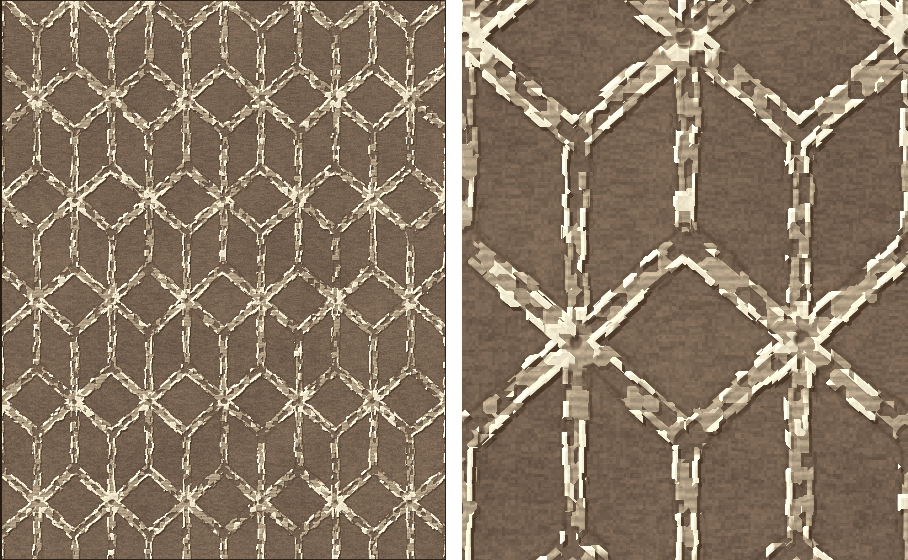
Left, the full canvas; right, a detail of the centre.
Reproduce this pattern procedurally as a Shadertoy shader.

```glsl
#define PITCH vec2(0.1333, 0.18)
#define FIRST_ROW 0.104
#define DIAMOND_HALF_HEIGHT 0.058
#define BAND_HALF_WIDTH 0.0086
#define WOBBLE 0.0042
#define BLOCK_DENSITY 105.0
#define GRAIN 0.17
#define RELIEF 0.30
#define FIELD_COLOR vec3(0.465, 0.388, 0.318)
#define TAN_COLOR vec3(0.68, 0.61, 0.51)
#define CREAM_COLOR vec3(0.95, 0.92, 0.82)
#define SHADOW_COLOR vec3(0.25, 0.18, 0.12)

vec2 hash2(vec2 p) {
    vec2 q = vec2(dot(p, vec2(127.1, 311.7)), dot(p, vec2(269.5, 183.3)));
    return fract(sin(q) * 43758.5);
}

// Random pair of the nearest cell; the square metric gives blocky cells
vec2 blocks(vec2 p) {
    vec2 cell = floor(p), id = cell;
    float nearest = 9.0;
    for (int j = -1; j <= 1; j++)
    for (int i = -1; i <= 1; i++) {
        vec2 c = cell + vec2(i, j);
        vec2 offset = abs(c + 0.15 + 0.7 * hash2(c) - p);
        float d = max(offset.x, offset.y);
        if (d < nearest) { nearest = d; id = c; }
    }
    return hash2(id + 31.0);
}

float layeredSines(vec2 p) {
    float sum = 0.0, amplitude = 0.5;
    for (int i = 0; i < 4; i++) {
        sum += amplitude * sin(p.x + 1.7 * sin(p.y)) * cos(p.y - 0.6 * p.x);
        p = mat2(1.5, 1.1, -1.1, 1.5) * p + 2.3;
        amplitude *= 0.6;
    }
    return sum;
}

float segment(vec2 p, vec2 a, vec2 b) {
    vec2 pa = p - a, ba = b - a;
    return length(pa - ba * clamp(dot(pa, ba) / dot(ba, ba), 0.0, 1.0));
}

// Distances to the lattice line, the crossing and the diamond tip
vec3 lattice(vec2 p) {
    p.y -= FIRST_ROW;
    float row = round(p.y / PITCH.y);
    p.x -= 0.5 * PITCH.x * mod(row, 2.0);
    vec2 q = abs(vec2(p.x - PITCH.x * round(p.x / PITCH.x), p.y - PITCH.y * row));
    vec2 crossing = vec2(0.5 * PITCH.x, 0.0);
    vec2 tip = vec2(0.0, DIAMOND_HALF_HEIGHT);
    float upright = min(crossing.x - q.x, segment(q, tip, vec2(0.0, PITCH.y)));
    float d = min(segment(q, crossing, tip), 1.3 * upright);
    return vec3(d, length(q - crossing), length(q - tip));
}

// x: pile tone, 0 field to 1 cream; y: distance in band half widths
vec2 pile(vec2 p) {
    vec2 small = blocks(p * BLOCK_DENSITY);
    vec2 large = blocks(p * BLOCK_DENSITY * 0.5 + 7.0);
    vec3 l = lattice(p + WOBBLE * (small - 0.5) + 0.6 * WOBBLE * (large - 0.5));
    float t = l.x / BAND_HALF_WIDTH;
    float soft = 0.6 / (iResolution.y * BAND_HALF_WIDTH);
    float body = 1.0 - smoothstep(1.0 - soft, 1.0 + soft, t);
    float rail = smoothstep(0.5 - soft, 0.5 + soft, t);
    float node = 1.0 - smoothstep(0.009, 0.024, l.y);
    float tip = 1.0 - smoothstep(0.005, 0.016, l.z);

    // Worn blocks drop from cream to tan or to the field
    float wear = 0.25 * layeredSines(p * 22.0);
    float keep = 0.6 * small.x + 0.4 * large.y + 0.25 * node - 0.2 * tip - wear;
    float railTone = 0.5 * smoothstep(0.22, 0.28, keep) + 0.5 * smoothstep(0.47, 0.54, keep);
    float fill = small.y + 0.35 * node - 0.7 * tip;
    float coreTone = 0.5 * smoothstep(0.38, 0.45, fill) + 0.4 * smoothstep(0.9, 0.97, fill);
    float tone = body * mix(coreTone, railTone, rail);
    tone *= smoothstep(0.003, 0.006, l.y);
    return vec2(tone, t);
}

void mainImage(out vec4 fragColor, in vec2 fragCoord) {
    vec2 p = fragCoord / iResolution.y;
    vec2 here = pile(p);
    float lit = here.x - pile(p + vec2(-0.0018, 0.0024)).x;

    // Woven field with fine grain, short threads and slow mottling
    float grain = hash2(floor(p * 512.0)).x - 0.5;
    float thread = blocks(p * vec2(110.0, 330.0)).x - 0.5;
    float shade = 1.0 + GRAIN * (grain + 0.8 * thread) + 0.08 * layeredSines(p * 13.0);
    vec3 color = FIELD_COLOR * shade;

    // Tan ribs and cream pile
    float rib = 1.0 + 0.09 * sin(p.y * 1050.0 + 2.0 * thread);
    color = mix(color, TAN_COLOR * rib * (1.0 + 0.5 * GRAIN * grain), smoothstep(0.0, 0.5, here.x));
    color = mix(color, CREAM_COLOR * (1.0 + 0.3 * GRAIN * grain), smoothstep(0.5, 1.0, here.x));

    // Carved groove and directional relief
    float groove = exp(-pow((here.y - 1.12) / 0.18, 2.0)) * (1.0 - here.x);
    color = mix(color, SHADOW_COLOR, 0.32 * groove);
    color = mix(color, SHADOW_COLOR, clamp(-lit, 0.0, 1.0) * 0.75 * (1.0 - 0.7 * here.x));
    color += RELIEF * max(lit, 0.0) * vec3(0.55, 0.53, 0.46);

    // Dark bound edges
    vec2 size = iResolution.xy / iResolution.y;
    vec2 far = size - p;
    float edge = min(min(p.x - 0.002, far.x), min(p.y, far.y));
    color = mix(SHADOW_COLOR * 0.6, color, smoothstep(0.0005, 0.0025, edge));
    fragColor = vec4(clamp(color, 0.0, 1.0), 1.0);
}
```
